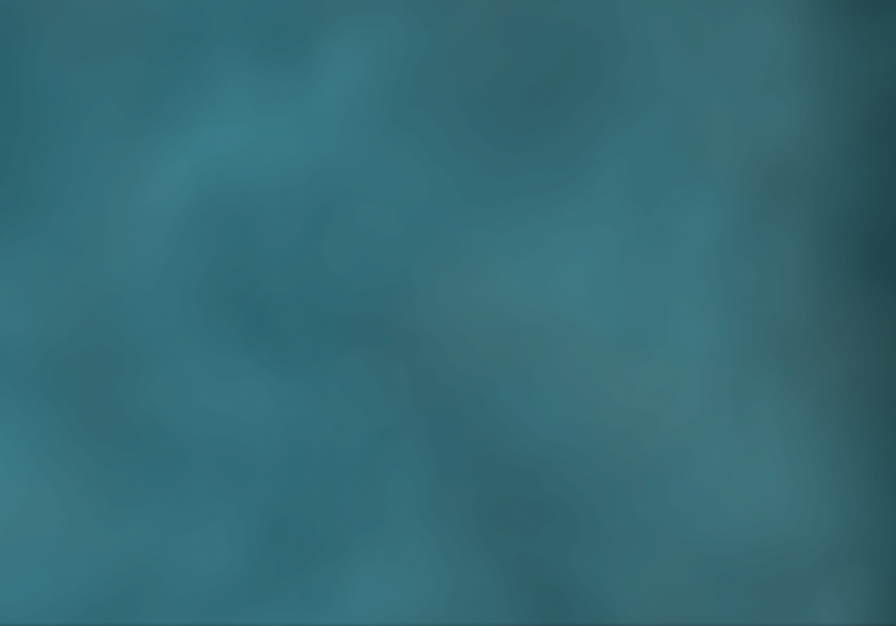
Reproduce this background procedurally as a Shadertoy shader.

```glsl
// Blurred teal backdrop with soft cloudy patches, faint discs and a shaded right edge.

vec2 hash2(vec2 cell) {
    vec3 h = fract(cell.xyx * vec3(0.1031, 0.1030, 0.0973));
    h += dot(h, h.yzx + 33.33);
    return fract((h.xx + h.yz) * h.zy);
}

vec2 gradientAt(vec2 cell) {
    float angle = 6.2832 * hash2(cell + 40.0).x;
    return vec2(cos(angle), sin(angle));
}

float gradientNoise(vec2 p) {
    vec2 cell = floor(p), f = fract(p);
    vec2 blend = f * f * f * (f * (f * 6.0 - 15.0) + 10.0);
    float a = dot(gradientAt(cell), f);
    float b = dot(gradientAt(cell + vec2(1, 0)), f - vec2(1, 0));
    float c = dot(gradientAt(cell + vec2(0, 1)), f - vec2(0, 1));
    float d = dot(gradientAt(cell + vec2(1, 1)), f - vec2(1, 1));
    return mix(mix(a, b, blend.x), mix(c, d, blend.x), blend.y);
}

// Scattered translucent discs with soft rims
float softDiscs(vec2 p, float aspect) {
    float sum = 0.0;
    for (int i = 0; i < 14; i++) {
        vec2 seed = vec2(float(i) * 3.0, 17.0);
        vec2 center = hash2(seed) * vec2(aspect, 1.0);
        vec2 trait = hash2(seed + 91.0);
        float radius = mix(0.03, 0.10, trait.x);
        float disc = 1.0 - smoothstep(0.7 * radius, radius, length(p - center));
        sum += disc * (trait.y - 0.35);
    }
    return sum;
}

// Faint contour steps, as in a coarsely toned gradient
vec3 softSteps(vec3 color, float levels) {
    vec3 level = color * levels;
    return (floor(level) + smoothstep(0.25, 0.75, fract(level))) / levels;
}

void mainImage(out vec4 fragColor, in vec2 fragCoord) {
    vec2 uv = fragCoord / iResolution.xy;
    vec2 p = fragCoord / iResolution.y;

    // Gently warped clouds, stretched down to the right
    vec2 q = mat2(0.8, 0.6, -0.6, 0.8) * p * vec2(2.9, 2.6) + 5.0;
    q += 0.35 * vec2(gradientNoise(p * 2.5 + 11.0), gradientNoise(p * 2.5 + 27.0));
    float clouds = gradientNoise(q) + 0.42 * gradientNoise(q * 2.1 + 8.0);
    clouds += 0.12 * gradientNoise(q * 5.0 + 19.0);

    // Saturated teal on the left, greyer and dimmer on the right
    float drift = smoothstep(0.3, 0.95, uv.x + 0.25 * gradientNoise(p * 2.2 + 3.0));
    vec3 color = mix(vec3(0.198, 0.434, 0.482), vec3(0.222, 0.408, 0.442), drift);
    color += clouds * vec3(0.050, 0.086, 0.088);
    color += 0.018 * softDiscs(p, iResolution.x / iResolution.y) * vec3(1.2, 1.0, 0.9);

    // Warm grey tint in isolated patches
    float warmth = smoothstep(0.05, 0.5, gradientNoise(p * 3.4 + 61.0));
    color += warmth * vec3(0.018, -0.004, -0.012);

    // Shading along the right side, deepest in the upper corner
    float side = smoothstep(0.88, 1.03, uv.x + 0.03 * (uv.y - 0.5));
    color *= 1.0 - 0.29 * side;
    color.r -= 0.02 * side;
    color *= mix(0.88, 1.0, smoothstep(0.0, 0.007, uv.y));

    // Very light fine mottling over the stepped tones
    color = softSteps(color, 95.0);
    color += 0.003 * gradientNoise(p * 60.0);

    fragColor = vec4(color, 1.0);
}
```
